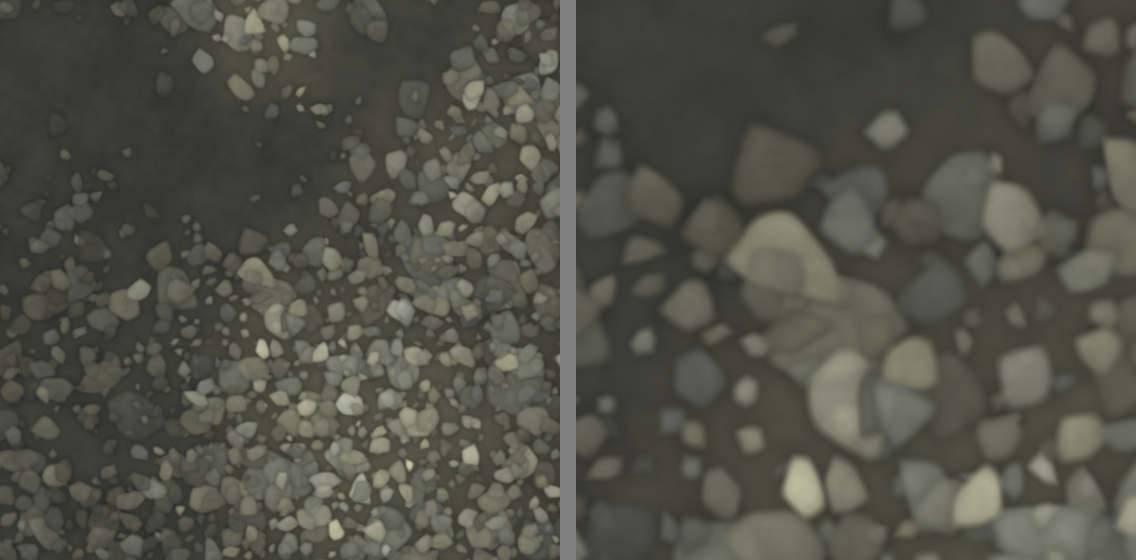
Left, the full canvas; right, a detail of the centre.
This texture is drawn by a WebGL 2 fragment shader. Its source:

```glsl
#version 300 es
precision highp float;
// Dim gravel: crowded rounded pebbles of five sizes, half sunk in dark silt under patchy light.

uniform vec2 u_resolution;
out vec4 fragColor;

const vec3 SILT_DARK = vec3(0.222, 0.226, 0.205);
const vec3 SILT_LIT = vec3(0.335, 0.330, 0.275);
const vec3 STONE_COOL = vec3(0.445, 0.455, 0.420);
const vec3 STONE_WARM = vec3(0.490, 0.480, 0.405);
const float EDGE_BLUR = 0.0036;   // half width of a pebble edge
const float SHADOW_REACH = 0.005;
const float SHADOW_DEPTH = 0.17;
const float ROUNDING = 8.0;       // higher gives sharper corners
const int SIDES = 6;
const int LAYERS = 5;
// Per layer: cells across, smallest and largest radius in cells, share of filled cells
const vec4 LAYER[LAYERS] = vec4[LAYERS](
    vec4(5.0, 0.24, 0.37, 0.30),
    vec4(10.0, 0.30, 0.46, 0.50),
    vec4(38.0, 0.24, 0.44, 0.55),
    vec4(15.0, 0.30, 0.48, 0.62),
    vec4(23.0, 0.30, 0.52, 0.68));

vec3 hash3(vec2 p) {
    vec3 q = fract(p.xyx * vec3(0.1031, 0.1030, 0.0973));
    q += dot(q, q.yxz + 33.33);
    return fract((q.xxy + q.yzz) * q.zyx);
}

float valueNoise(vec2 p) {
    vec2 i = floor(p), f = fract(p);
    f = f * f * (3.0 - 2.0 * f);
    vec2 e = vec2(0.0, 1.0);
    return mix(mix(hash3(i).x, hash3(i + e.yx).x, f.x),
               mix(hash3(i + e.xy).x, hash3(i + e.yy).x, f.x), f.y);
}

float fbm(vec2 p) {
    return 0.5 * valueNoise(p) + 0.3 * valueNoise(p * 2.1 + 7.0) + 0.2 * valueNoise(p * 4.3 + 19.0);
}

float blob(vec2 p, vec2 centre, vec2 size) {
    vec2 q = (p - centre) / size;
    return exp(-dot(q, q));
}

// Layered sines bend the borders of the broad patches
vec2 bend(vec2 p) {
    return p + 0.025 * sin(p.yx * 17.0 + vec2(0.5, 2.0)) + 0.015 * sin(p.yx * 37.0 + p * 9.0);
}

// How thickly pebbles lie: bare silt toward the upper left
float density(vec2 p) {
    p = bend(p);
    float bare = blob(p, vec2(0.42, 0.70), vec2(0.17, 0.12))
               + blob(p, vec2(0.06, 0.85), vec2(0.26, 0.13))
               + blob(p, vec2(0.71, 0.91), vec2(0.12, 0.14))
               + 0.5 * blob(p, vec2(0.20, 0.22), vec2(0.10, 0.07))
               + 0.6 * blob(p, vec2(0.96, 0.25), vec2(0.09, 0.08));
    float slope = mix(0.75, 1.3, smoothstep(-0.5, 0.4, p.x - p.y));
    return clamp(slope - 1.15 * bare, 0.03, 1.3);
}

float lightLevel(vec2 p) {
    return 0.80 + 0.12 * smoothstep(0.2, 0.8, p.x)
         + 0.42 * blob(p, vec2(0.47, 0.98), vec2(0.14, 0.16))
         + 0.38 * blob(p, vec2(0.64, 0.18), vec2(0.27, 0.25))
         + 0.20 * blob(p, vec2(0.85, 0.72), vec2(0.18, 0.16))
         + 0.10 * blob(p, vec2(0.50, 0.42), vec2(0.20, 0.14))
         - 0.12 * blob(p, vec2(0.05, 0.86), vec2(0.35, 0.20))
         - 0.12 * blob(p, vec2(0.70, 0.90), vec2(0.11, 0.13))
         - 0.10 * blob(p, vec2(0.42, 0.70), vec2(0.16, 0.10));
}

// Smooth convex polygon of about unit radius
float pebbleDistance(vec2 p, vec2 seed) {
    float sum = 0.0;
    for (int k = 0; k < SIDES; k++) {
        vec3 h = hash3(seed + float(k) * vec2(5.3, 9.7));
        float a = 6.2832 * (float(k) + 0.75 * (h.x - 0.5)) / float(SIDES);
        sum += exp(ROUNDING * (dot(p, vec2(cos(a), sin(a))) - mix(0.70, 1.12, h.y)));
    }
    return log(sum) / ROUNDING;
}

void scatterPebbles(inout vec3 col, vec2 uv, vec4 layer, float salt) {
    vec2 home = floor(uv * layer.x);
    float blur = max(EDGE_BLUR, 0.7 / u_resolution.y);
    for (int j = -1; j <= 1; j++)
    for (int i = -1; i <= 1; i++) {
        vec2 cell = home + vec2(i, j), seed = cell + salt;
        vec3 place = hash3(seed), look = hash3(seed + 51.7), form = hash3(seed + 113.1);
        vec2 centre = (cell + 0.12 + 0.76 * place.xy) / layer.x;
        if (place.z > layer.w * density(centre)) continue;

        float radius = mix(layer.y, layer.z, form.x) / layer.x;
        float turn = 6.2832 * form.y;
        vec2 offset = (uv - centre) / radius;
        vec2 q = mat2(cos(turn), sin(turn), -sin(turn), cos(turn)) * offset;
        q.y *= mix(1.0, 1.5, form.z);
        float d = pebbleDistance(q, seed) * radius;

        // Tone, mottling and a soft glow on the upper side
        float tone = mix(0.72, 1.10, look.x) + 0.42 * pow(look.y, 6.0);
        tone *= 1.0 + 0.08 * dot(offset, vec2(-0.3, 0.9)) + 0.22 * (fbm(uv * 48.0 + seed) - 0.5);
        tone *= mix(0.90, 1.0, smoothstep(0.0, 0.008, -d));
        vec3 stone = mix(STONE_COOL, STONE_WARM, look.z) * tone * lightLevel(centre);

        float buried = mix(0.66, 1.0, fract(look.x * 7.0 + look.z));
        col *= 1.0 - SHADOW_DEPTH * buried * exp(-max(d, 0.0) / SHADOW_REACH);
        col = mix(col, stone, buried * (1.0 - smoothstep(-blur, blur, d)));
    }
}

void main() {
    vec2 uv = gl_FragCoord.xy / u_resolution.y;
    float lit = smoothstep(0.72, 1.30, lightLevel(uv));
    float grain = fbm(uv * 14.0) - 0.5 + 0.5 * (fbm(uv * 65.0) - 0.5);
    vec3 col = mix(SILT_DARK, SILT_LIT, clamp(lit + 0.08 + 0.6 * grain, -0.1, 1.2));
    for (int n = 0; n < LAYERS; n++)
        scatterPebbles(col, uv, LAYER[n], 17.0 + 71.0 * float(n));
    fragColor = vec4(col, 1.0);
}
```
